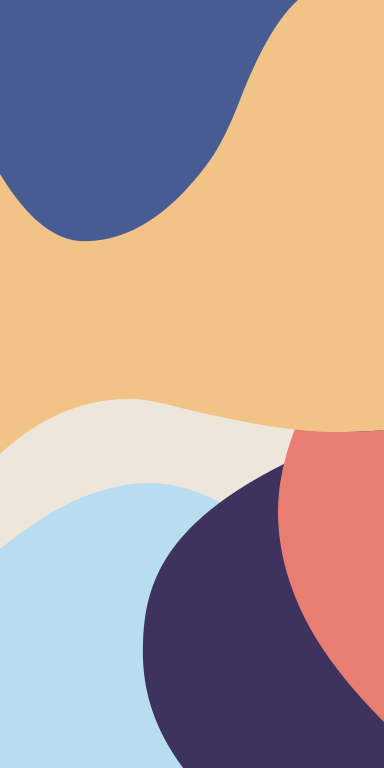
This background is drawn by a Shadertoy shader. Its source:

```glsl
// Flat abstract waves: a blue drop over sand, with cream, sky, plum and coral curves below.

const vec3 SAND  = vec3(0.945, 0.765, 0.527);
const vec3 BLUE  = vec3(0.278, 0.362, 0.576);
const vec3 CREAM = vec3(0.932, 0.900, 0.858);
const vec3 SKY   = vec3(0.725, 0.866, 0.940);
const vec3 PLUM  = vec3(0.243, 0.198, 0.367);
const vec3 CORAL = vec3(0.910, 0.490, 0.443);

// Cubic Hermite span; a knot is (position, value, slope). Straight beyond its ends.
float span(float s, vec3 a, vec3 b) {
    float width = b.x - a.x;
    float t = clamp((s - a.x) / width, 0.0, 1.0);
    float u = 1.0 - t;
    float inside = a.y * u * u * (1.0 + 2.0 * t) + b.y * t * t * (3.0 - 2.0 * t)
                 + width * t * u * (a.z * u - b.z * t);
    return inside + a.z * min(s - a.x, 0.0) + b.z * max(s - b.x, 0.0);
}

// Smooth curves through three, four or five knots
float curve(float s, vec3 a, vec3 b, vec3 c) {
    return s < b.x ? span(s, a, b) : span(s, b, c);
}

float curve(float s, vec3 a, vec3 b, vec3 c, vec3 d) {
    return s < b.x ? span(s, a, b) : curve(s, b, c, d);
}

float curve(float s, vec3 a, vec3 b, vec3 c, vec3 d, vec3 e) {
    return s < b.x ? span(s, a, b) : curve(s, b, c, d, e);
}

// Coverage of the side where the field is positive, smoothed over about one pixel
float coverage(float field) {
    float gradient = length(vec2(dFdx(field), dFdy(field)));
    return clamp(0.5 + field / max(gradient, 1e-6), 0.0, 1.0);
}

void mainImage(out vec4 fragColor, in vec2 fragCoord) {
    // One unit is the canvas width; the height spans two
    vec2 p = fragCoord / iResolution.xy * vec2(1.0, 2.0);

    // Edges given as height over x
    float dropEdge = curve(p.x, vec3(0.0, 1.547, -1.65), vec3(0.219, 1.372, 0.0),
                           vec3(0.542, 1.576, 1.35), vec3(0.625, 1.740, 2.6),
                           vec3(0.776, 2.0, 0.9));
    float duneEdge = curve(p.x, vec3(0.0, 0.818, 0.92), vec3(0.339, 0.961, 0.0),
                           vec3(0.495, 0.932, -0.23), vec3(0.885, 0.875, 0.0),
                           vec3(1.0, 0.880, 0.08));
    float skyEdge = curve(p.x, vec3(0.0, 0.570, 0.83), vec3(0.391, 0.742, 0.0),
                          vec3(0.586, 0.685, -0.55));

    // Edges given as x over height
    float plumEdge = curve(p.y, vec3(0.0, 0.477, -0.75), vec3(0.302, 0.372, 0.0),
                           vec3(0.792, 0.740, 2.0));
    float coralEdge = curve(p.y, vec3(0.120, 1.0, -1.0), vec3(0.417, 0.781, -0.45),
                            vec3(0.667, 0.724, 0.0), vec3(0.883, 0.768, 0.38));

    // Layers from back to front; plum and coral stay below the dune line
    float dune = coverage(duneEdge - p.y);
    vec3 color = mix(SAND, BLUE, coverage(p.y - dropEdge));
    color = mix(color, CREAM, dune);
    color = mix(color, SKY, coverage(skyEdge - p.y));
    color = mix(color, PLUM, dune * coverage(p.x - plumEdge));
    color = mix(color, CORAL, dune * coverage(p.x - coralEdge));

    fragColor = vec4(color, 1.0);
}
```
